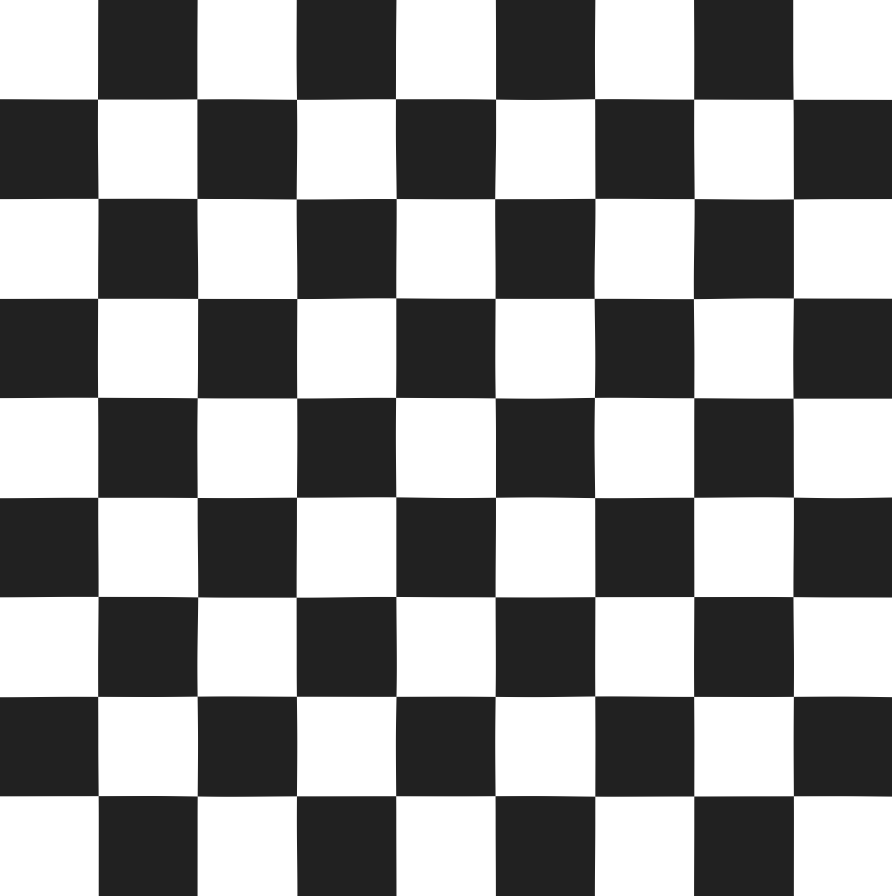
Give the GLSL for this pattern, as a Shadertoy shader.

```glsl
const float CELLS = 9.0;            // squares across and down
const float COLUMN_STRETCH = 1.002; // columns are a hair wider than an even split
const float WOBBLE = 0.005;         // edge drift, in squares
const float WOBBLE_RATE = 1.3;      // drift changes per square along an edge
const vec3 LIGHT = vec3(1.0);
const vec3 DARK = vec3(0.129);

float hash(vec2 p) {
    return fract(sin(dot(p, vec2(127.1, 311.7))) * 43758.5453);
}

// Smooth drift along one edge, from -1 to 1
float edgeDrift(float edge, float along, float seed) {
    float t = along * WOBBLE_RATE;
    float i = floor(t);
    float row = edge + seed;
    float a = hash(vec2(i, row));
    float b = hash(vec2(i + 1.0, row));
    return mix(a, b, smoothstep(0.0, 1.0, t - i)) * 2.0 - 1.0;
}

// Antialiased stripes from -1 to 1, positive in the first square;
// only inner edges count, so the canvas border stays clean
float stripes(float across, float along, float pixel, float seed) {
    float edge = clamp(floor(across + 0.5), 1.0, CELLS - 1.0);
    float dist = across - edge - WOBBLE * edgeDrift(edge, along, seed);
    float side = mod(edge, 2.0) < 0.5 ? 1.0 : -1.0;
    return side * clamp(2.0 * dist / pixel, -1.0, 1.0);
}

void mainImage(out vec4 fragColor, in vec2 fragCoord) {
    // Board coordinates, one unit per square
    vec2 scale = vec2(CELLS / COLUMN_STRETCH, CELLS);
    vec2 p = (fragCoord / iResolution.xy - 0.5) * scale + 0.5 * CELLS;
    vec2 pixel = scale / iResolution.xy;

    // The product of both stripe sets gives the checks
    float columns = stripes(p.x, p.y, pixel.x, 17.0);
    float rows = stripes(p.y, p.x, pixel.y, 53.0);
    float light = 0.5 + 0.5 * columns * rows;

    fragColor = vec4(mix(DARK, LIGHT, light), 1.0);
}
```
